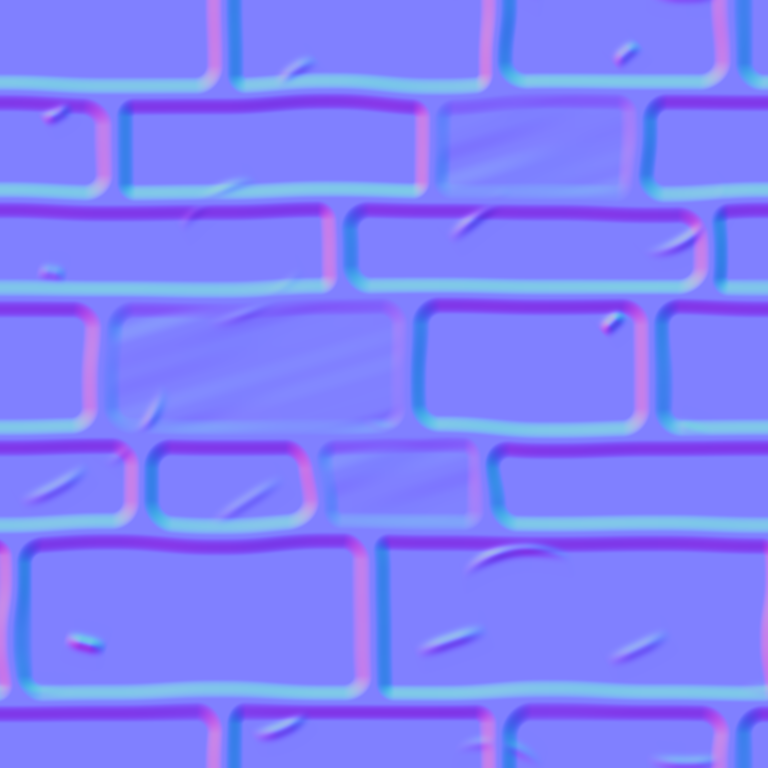
This texture map is drawn by a Shadertoy shader. Its source:

```glsl
#define BEVEL_START 0.002
#define BEVEL_END 0.025
#define BRICK_HEIGHT 0.0105
#define SOFT_HEIGHT 0.35
#define EDGE_WOBBLE 0.010
#define CRACK_COUNT 22
#define CRACK_WIDTH 0.0075
#define CRACK_DEPTH 0.0065
#define RIPPLE_DEPTH 0.004
#define FIRST_COURSE 0.914
#define SAMPLE_STEP 0.002

const int COURSES = 6;

// Top of each course, then its upright joints; a doubled joint means two bricks
const vec4 COURSE[COURSES] = vec4[COURSES](
    vec4(0.000, 0.292, 0.648, 0.952),
    vec4(0.208, 0.146, 0.564, 0.829),
    vec4(0.350, 0.440, 0.923, 0.923),
    vec4(0.475, 0.133, 0.531, 0.850),
    vec4(0.656, 0.185, 0.414, 0.630),
    vec4(0.780, 0.018, 0.483, 0.483));

// Worn brick in each course, -1 for none
const int SOFT_BRICK[COURSES] = int[COURSES](-1, 1, -1, 0, 1, -1);

float hash(vec2 p) {
    return fract(sin(dot(p, vec2(12.9898, 78.233))) * 43758.5453);
}

// Value noise that repeats after a whole number of cells
float noise(vec2 p, float period) {
    vec2 cell = floor(p), f = fract(p);
    f = f * f * f * (f * (f * 6.0 - 15.0) + 10.0);
    vec2 a = mod(cell, period), b = mod(cell + 1.0, period);
    return mix(mix(hash(a), hash(vec2(b.x, a.y)), f.x),
               mix(hash(vec2(a.x, b.y)), hash(b), f.x), f.y);
}

float roundedBox(vec2 p, vec2 halfSize, float radius) {
    vec2 q = abs(p) - halfSize + radius;
    return length(max(q, 0.0)) + min(max(q.x, q.y), 0.0) - radius;
}

// Bent, tapered grooves scattered over the tile
float cracks(vec2 uv) {
    float depth = 0.0;
    for (int i = 0; i < CRACK_COUNT; i++) {
        float id = float(i);
        vec2 jitter = 0.1 * vec2(hash(vec2(id, 1.0)), hash(vec2(id, 2.0)));
        vec2 centre = id * vec2(0.7549, 0.5698) + jitter;
        float angle = mix(-0.5, 1.0, hash(vec2(id, 3.0)));
        float reach = mix(0.02, 0.075, hash(vec2(id, 4.0)));
        float bend = mix(-5.0, 5.0, hash(vec2(id, 5.0)));
        vec2 v = fract(uv - centre + 0.5) - 0.5;
        v = mat2(cos(angle), -sin(angle), sin(angle), cos(angle)) * v;
        v.y += bend * v.x * v.x;
        float taper = 1.0 - smoothstep(0.2, 1.0, abs(v.x) / reach);
        float strength = mix(0.35, 1.0, hash(vec2(id, 6.0)));
        depth = max(depth, strength * taper * exp(-pow(v.y / CRACK_WIDTH, 2.0)));
    }
    return depth * CRACK_DEPTH;
}

float wallHeight(vec2 uv) {
    // Uneven edges
    vec2 wobble = vec2(noise(uv * 12.0, 12.0), noise(uv * 7.0 + 3.0, 7.0)) - 0.5;
    vec2 p = uv + wobble * EDGE_WOBBLE;

    // Find the course
    float down = fract(1.0 - p.y - FIRST_COURSE);
    int row = 0;
    for (int i = 1; i < COURSES; i++)
        if (down >= COURSE[i].x) row = i;
    float top = COURSE[row].x;
    float bottom = row == COURSES - 1 ? 1.0 : COURSE[row + 1].x;

    // Find the joints on either side
    float left = 1.0, right = 1.0;
    int brick = 0;
    for (int j = 0; j < 3; j++) {
        float gap = fract(p.x - COURSE[row][j + 1]);
        if (gap < left) { left = gap; brick = j; }
        right = min(right, 1.0 - gap);
    }

    // Bevelled brick
    float above = down - top, below = bottom - down;
    vec2 halfSize = 0.5 * vec2(left + right, above + below);
    float radius = mix(0.026, 0.045, hash(vec2(row, brick) + 7.0));
    float inside = -roundedBox(0.5 * vec2(left - right, above - below), halfSize, radius);
    float body = smoothstep(BEVEL_START, BEVEL_END, inside);
    bool soft = SOFT_BRICK[row] == brick;
    float height = BRICK_HEIGHT * (soft ? SOFT_HEIGHT : 1.0);

    // Surface wear
    if (soft) {
        vec2 streak = vec2(uv.x * 5.0, (uv.y - 0.3 * uv.x) * 28.0);
        height += RIPPLE_DEPTH * (noise(streak, 64.0) - 0.5);
    }
    return body * (height - cracks(uv));
}

void mainImage(out vec4 fragColor, in vec2 fragCoord) {
    vec2 uv = fragCoord / iResolution.xy;
    vec2 e = vec2(SAMPLE_STEP, 0.0);
    vec2 slope = vec2(wallHeight(uv + e.xy) - wallHeight(uv - e.xy),
                      wallHeight(uv + e.yx) - wallHeight(uv - e.yx)) / (2.0 * SAMPLE_STEP);

    // Encode the normal with green pointing down
    vec3 normal = normalize(vec3(-slope.x, slope.y, 1.0));
    fragColor = vec4(normal * 0.5 + 0.5, 1.0);
}
```
